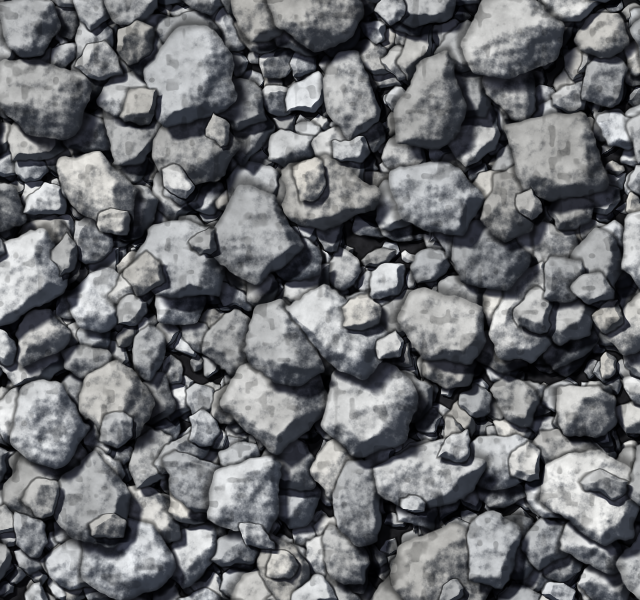
A WebGL 2 fragment shader for this texture:

```glsl
#version 300 es
precision highp float;

uniform vec2 u_resolution;
out vec4 fragColor;

const vec3 LIGHT = vec3(-0.50, 0.58, 0.64);

vec2 hash2(vec2 p) {
  vec3 h = fract(p.xyx * vec3(0.1031, 0.1030, 0.0973));
  h += dot(h, h.yzx + 33.33);
  return fract((h.xx + h.yz) * h.zy);
}

float noise(vec2 p) {
  vec2 i = floor(p), f = fract(p);
  f = f * f * (3.0 - 2.0 * f);
  return mix(mix(hash2(i).x, hash2(i + vec2(1, 0)).x, f.x),
             mix(hash2(i + vec2(0, 1)).x, hash2(i + 1.0).x, f.x), f.y);
}

float fbm(vec2 p) {
  float sum = 0.0, amp = 0.5;
  for (int i = 0; i < 4; i++) {
    sum += amp * noise(p);
    p = mat2(1.6, 1.2, -1.2, 1.6) * p + 7.3;
    amp *= 0.55;
  }
  return sum;
}

// Faceted boulder: xy = downhill slope, z = height above its outline
vec3 boulder(vec2 q, vec2 seed) {
  vec2 tilt = (hash2(seed + 3.7) - 0.5) * 0.7;
  float total = exp(-16.0 * (0.42 + dot(tilt, q)));
  vec2 slope = -tilt * total;
  for (int i = 0; i < 7; i++) {
    vec2 r = hash2(seed + float(i) * 11.37 + 0.5);
    float angle = (float(i) + 0.8 * r.x) * 0.8976;
    vec2 dir = vec2(cos(angle), sin(angle));
    float steep = mix(0.7, 2.6, r.y);
    float reach = mix(0.72, 1.05, fract(r.x * 7.3 + r.y * 3.1));
    float weight = exp(min(-16.0 * steep * (reach - dot(dir, q)), 60.0));
    total += weight;
    slope += dir * steep * weight;
  }
  return vec3(slope / total, -log(total) / 16.0);
}

void main() {
  vec2 p = gl_FragCoord.xy / u_resolution.y;

  // Surface roughness shared by all stones
  float grain = fbm(p * 55.0);
  float bump = grain - fbm(p * 55.0 + LIGHT.xy * 0.7);
  float pits = smoothstep(0.68, 0.86, noise(p * 75.0 + 40.0));
  float stain = noise(p * 17.0 + 9.0);
  vec2 rough = p + 0.009 * (vec2(noise(p * 38.0), noise(p * 38.0 + 50.0)) - 0.5)
                 + 0.003 * (vec2(noise(p * 120.0), noise(p * 120.0 + 80.0)) - 0.5);

  vec3 color = vec3(0.13, 0.13, 0.14) * (0.5 + grain);

  // Layers from fine rubble up to large rocks, then a few loose chips
  float cells[5] = float[5](27.0, 18.0, 11.5, 7.6, 17.0);
  float keep[5] = float[5](1.0, 0.95, 0.85, 0.66, 0.13);

  for (int layer = 0; layer < 5; layer++) {
    vec2 g = rough * cells[layer] + float(layer) * 0.37;
    for (int n = 0; n < 9; n++) {
      vec2 cell = floor(g) + vec2(n % 3 - 1, n / 3 - 1);
      vec2 seed = cell + 20.0 + float(layer) * 61.7;
      vec2 kind = hash2(seed + 5.1);
      if (kind.x > keep[layer]) continue;

      vec2 size = hash2(seed + 17.9);
      float radius = mix(0.44, 0.74, size.x);
      vec2 stretch = vec2(1.0, mix(0.6, 1.0, size.y));
      vec2 offset = g - cell - 0.5 - (hash2(seed) - 0.5) * 0.6;
      if (dot(offset, offset) > 2.6 * radius * radius) continue;

      float turn = 6.283 * kind.y;
      mat2 spin = mat2(cos(turn), sin(turn), -sin(turn), cos(turn));

      // Thrown shadow and contact darkening on what lies beneath
      vec2 shifted = offset + LIGHT.xy * 0.42 * radius;
      float shadow = boulder(shifted * spin / (radius * stretch), seed).z;
      color *= mix(vec3(1.0), vec3(0.24, 0.25, 0.30), smoothstep(-0.08, 0.12, shadow));
      vec3 rock = boulder(offset * spin / (radius * stretch), seed);
      color *= 1.0 - 0.5 * smoothstep(-0.22, 0.0, rock.z);

      // Facet lighting with bluish shade
      vec2 slope = spin * (rock.xy / stretch);
      float lit = dot(normalize(vec3(slope, 1.0)), LIGHT) + bump * 0.9;
      lit = smoothstep(-0.15, 0.85, lit);
      vec2 tone = hash2(seed + 29.3);
      vec3 albedo = mix(0.64, 0.86, tone.x)
                  * mix(vec3(1.0, 0.985, 0.95), vec3(0.985, 1.0, 1.015), sqrt(tone.y));
      albedo *= 0.84 + 0.3 * grain + 0.1 * stain - 0.2 * pits;
      vec3 shaded = albedo * mix(vec3(0.25, 0.27, 0.31), vec3(1.0), lit);
      shaded *= 0.72 + 0.28 * smoothstep(0.0, 0.14, rock.z);

      float edge = rock.z * radius / (cells[layer] * max(length(slope), 0.5));
      color = mix(color, shaded, smoothstep(-0.0012, 0.0018, edge));
    }
  }
  fragColor = vec4(clamp(color, 0.0, 1.0), 1.0);
}
```
